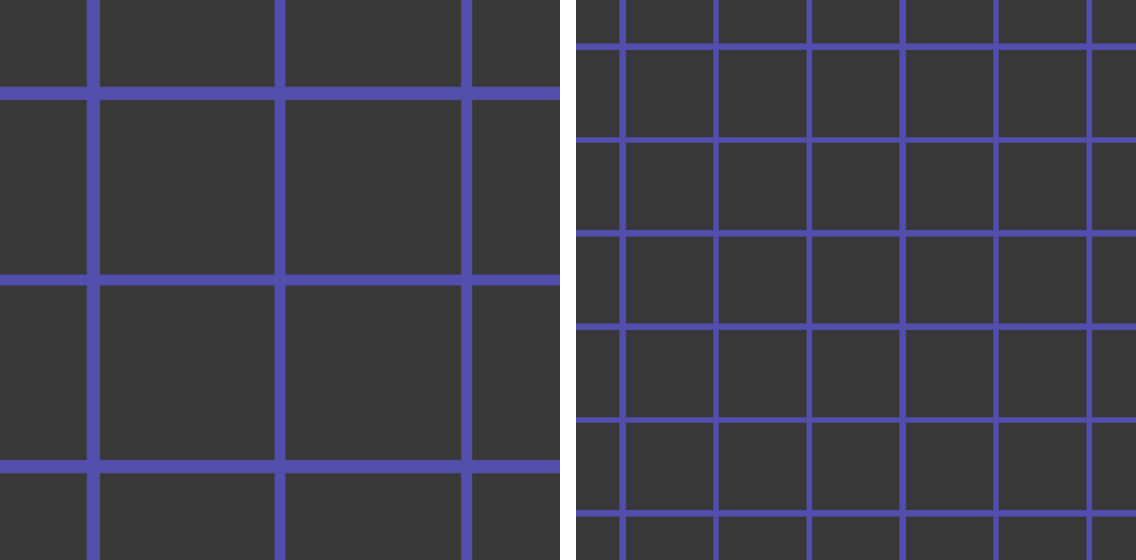
Left, the tile; right, the same tile 2 across and 2 down.
Reproduce this pattern procedurally as a WebGL 1 fragment shader.

```glsl
precision highp float;
// Flat grid of violet lines on charcoal, three square cells each way.
// Each line runs through the middle of its cell; a distance to the line centre
// is turned into pixel coverage, with a slightly different width per line.

#define REPEATS 3.0
#define COLUMN_WIDTHS vec3(0.0234, 0.0197, 0.0197) // left to right, canvas units
#define ROW_WIDTHS vec3(0.0234, 0.0197, 0.0234)    // bottom to top, canvas units
#define GROUND_COLOR vec3(0.22, 0.22, 0.22)
#define LINE_COLOR vec3(0.317, 0.307, 0.673)

uniform vec2 u_resolution;

// Width belonging to the cell with index 0, 1 or 2
float pickWidth(vec3 widths, float index) {
  return index < 0.5 ? widths.x : (index < 1.5 ? widths.y : widths.z);
}

// Coverage of the repeated line along one axis
float lineCoverage(float position, vec3 widths, float pixel) {
  float cell = position * REPEATS;
  float index = mod(floor(cell), REPEATS);
  float centerDistance = abs(fract(cell) - 0.5) / REPEATS;
  float edgeDistance = 0.5 * pickWidth(widths, index) - centerDistance;
  return clamp(edgeDistance / pixel + 0.5, 0.0, 1.0);
}

void main() {
  vec2 uv = gl_FragCoord.xy / u_resolution;
  vec2 pixel = 1.0 / u_resolution;

  float columns = lineCoverage(uv.x, COLUMN_WIDTHS, pixel.x);
  float rows = lineCoverage(uv.y, ROW_WIDTHS, pixel.y);

  // Union of both line sets, so crossings stay flat
  float grid = max(columns, rows);
  gl_FragColor = vec4(mix(GROUND_COLOR, LINE_COLOR, grid), 1.0);
}
```
